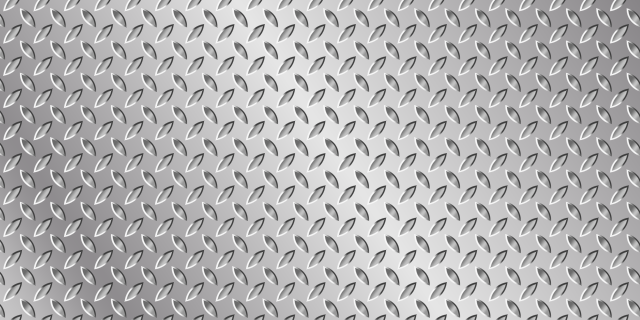
Give the GLSL for this texture, as a Shadertoy shader.

```glsl
// Brushed steel tread plate: two interleaved lattices of raised lens-shaped
// studs leaning opposite ways, each with a lit-to-dark bevel and a shaded face,
// over a soft diagonal gradient of greys. Lengths are in canvas heights.

// Signed distance to a lens; q.x runs across it, q.y along it.
float lens(vec2 q, float halfLength, float halfWidth) {
    float radius = (halfLength * halfLength + halfWidth * halfWidth) / (2.0 * halfWidth);
    return length(vec2(abs(q.x) + radius - halfWidth, q.y)) - radius;
}

// Antialiased coverage of the inside of a shape.
float cover(float dist) {
    float pixel = 1.0 / iResolution.y;
    return smoothstep(0.7 * pixel, -0.7 * pixel, dist);
}

// Sheen across the sheet: light corner, dark band, highlight, dark corner.
vec3 plate(vec2 p) {
    float t = p.x - 0.65 * (1.0 - p.y);
    float grey = mix(0.78, 0.56, smoothstep(-0.66, -0.23, t));
    grey = mix(grey, 0.90, clamp((t + 0.23) / 0.97, 0.0, 1.0));
    grey = mix(grey, 0.53, clamp((t - 0.74) / 1.26, 0.0, 1.0));
    return vec3(grey, grey - 0.03 * (0.9 - grey), grey);
}

// Lays one lattice of studs over the base colour.
vec3 addStuds(vec3 base, vec2 p, vec2 anchor, float angle, float halfLength) {
    vec2 cell = vec2(0.0948, 0.1008);
    vec2 local = (fract((p - anchor) / cell + 0.5) - 0.5) * cell;
    vec2 along = vec2(cos(angle), sin(angle));
    vec2 q = vec2(dot(local, vec2(along.y, -along.x)), dot(local, along));

    // Bevel: white toward the lower left, dark toward the upper right.
    float slope = dot(local, vec2(0.88, 0.47));
    vec3 bevel = mix(vec3(0.97), vec3(0.24), smoothstep(-0.007, 0.012, slope));
    vec3 color = mix(base, bevel, cover(lens(q, halfLength, 0.0148)));

    // Face: a metallic ramp with a pale streak past its middle.
    float ramp = dot(local, vec2(0.8, -0.6));
    float grey = mix(0.42, 0.76, smoothstep(-0.014, 0.006, ramp));
    grey -= 0.16 * smoothstep(0.006, 0.018, ramp);
    float face = lens(q - vec2(0.0005, 0.0), halfLength * 0.80, 0.0102);
    return mix(color, vec3(grey), cover(face));
}

void mainImage(out vec4 fragColor, in vec2 fragCoord) {
    vec2 p = fragCoord / iResolution.y;
    vec3 color = plate(p);
    color = addStuds(color, p, vec2(0.750, 0.642), 2.25, 0.038);
    color = addStuds(color, p, vec2(0.798, 0.592), 0.80, 0.042);
    fragColor = vec4(color, 1.0);
}
```
